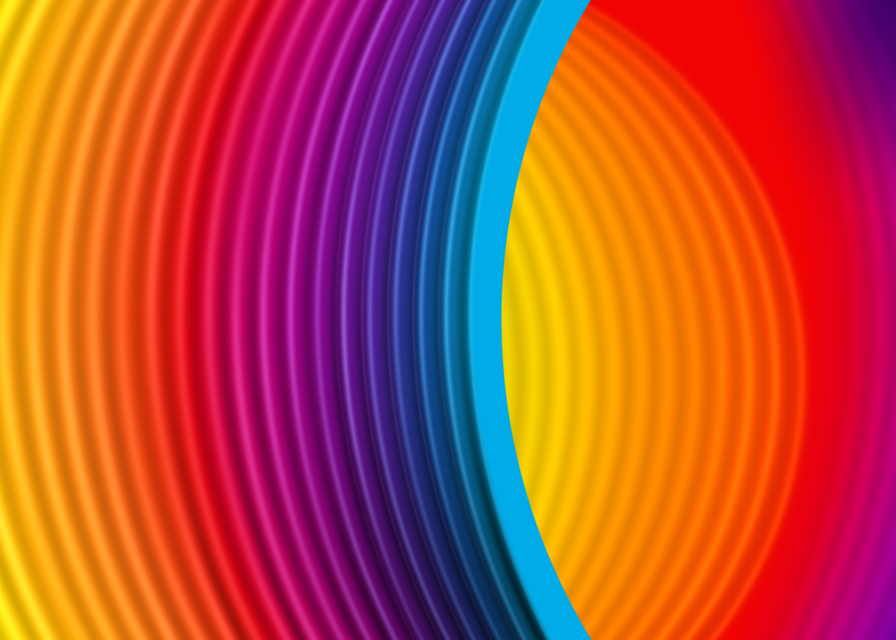
This background is drawn by a Shadertoy shader. Its source:

```glsl
// A rainbow coil seen close up: ridged outer rings on the left, a flat blue rim,
// and the soft inner rings on the right. Each region turns arcs into straight
// bands by removing their bow, then colours them with a ramp and a ring profile.

// All lengths are in canvas heights.
const float RING_RADIUS = 1.117, RING_MID = 0.508;   // outer rings
const float RIM_RADIUS = 0.963, RIM_MID = 0.501;     // opening of the coil
const float RIM_OUTER = 0.736, RIM_INNER = 0.7836;
const float INNER_RADIUS = 0.67, INNER_MID = 0.41;   // warm inner rings
const float INNER_EDGE = 1.2545, INNER_PITCH = 0.042;
const float FAR_RADIUS = 1.15, FAR_MID = 0.5;        // red to violet inner wall
const float RAMP_START = -0.1455, RAMP_STEP = 0.0727;
const vec3 RIM_BLUE = vec3(0.0, 0.67, 0.91);
const vec3 SHEEN = vec3(0.10, 0.17, 0.18);
const vec3 DEEP_VIOLET = vec3(0.22, 0.0, 0.38);

const vec3 OUTER[13] = vec3[13](
    vec3(1.0, 0.92, 0.0), vec3(1.0, 0.78, 0.0), vec3(0.99, 0.64, 0.02),
    vec3(0.98, 0.53, 0.04), vec3(0.96, 0.40, 0.06), vec3(0.93, 0.22, 0.05),
    vec3(0.88, 0.01, 0.06), vec3(0.80, 0.0, 0.36), vec3(0.70, 0.0, 0.50),
    vec3(0.51, 0.03, 0.56), vec3(0.31, 0.11, 0.58), vec3(0.08, 0.25, 0.57),
    vec3(0.01, 0.52, 0.70));
const vec3 WARM[6] = vec3[6](
    vec3(0.92, 0.81, 0.0), vec3(1.0, 0.78, 0.0), vec3(1.0, 0.59, 0.0),
    vec3(1.0, 0.47, 0.0), vec3(1.0, 0.32, 0.0), vec3(0.94, 0.06, 0.01));
const vec3 FAR[5] = vec3[5](
    vec3(0.95, 0.01, 0.01), vec3(0.88, 0.0, 0.10), vec3(0.78, 0.0, 0.35),
    vec3(0.66, 0.0, 0.54), vec3(0.47, 0.0, 0.62));

// Linear blend between neighbouring entries of a colour list.
#define RAMP(list, t) mix(list[int(t)], list[int(t) + 1], fract(t))

vec2 gradientAt(vec2 cell) {
    float a = 6.2832 * fract(sin(dot(cell, vec2(127.1, 311.7))) * 4375.85);
    return vec2(cos(a), sin(a));
}

float gradientNoise(vec2 p) {
    vec2 i = floor(p), f = p - i;
    vec2 u = f * f * (3.0 - 2.0 * f);
    vec2 e = vec2(1.0, 0.0);
    float low = mix(dot(gradientAt(i), f), dot(gradientAt(i + e), f - e), u.x);
    float high = mix(dot(gradientAt(i + e.yx), f - e.yx),
                     dot(gradientAt(i + 1.0), f - 1.0), u.x);
    return mix(low, high, u.y);
}

// Sideways offset of an arc from its extreme point.
float bow(float y, float radius) {
    return radius - sqrt(max(radius * radius - y * y, 0.0));
}

// Bell centred on every whole number.
float ridge(float phase, float width) {
    float d = abs(fract(phase + 0.5) - 0.5) / width;
    return exp(-d * d);
}

vec3 outerRings(vec2 p) {
    float x = p.x - bow(p.y - RING_MID, RING_RADIUS);
    float t = clamp((x - RAMP_START) / RAMP_STEP, 0.0, 11.999);
    vec3 col = RAMP(OUTER, t);

    // Rings grow tighter towards the rim.
    float d = max(RIM_OUTER - x, 0.0);
    float phase = d / (0.03855 + 0.0062 * d);
    float cool = smoothstep(0.25, 0.55, x);
    float vary = gradientNoise(vec2(phase * 0.9, p.y * 2.0));
    float low = smoothstep(0.75, 0.0, p.y);

    float groove = ridge(phase - 0.5 + 0.15 * cool, 0.24);
    float depth = mix(0.13, 0.30, cool) + 0.16 * low * smoothstep(0.0, 0.4, x);
    col *= 1.0 - depth * groove * (1.0 + 0.6 * vary);
    float shine = ridge(phase, mix(0.20, 0.11, cool));
    col += SHEEN * shine * (0.75 + 0.6 * cool + 0.8 * vary);

    // Fine secondary glints in the violet and blue rings.
    float glints = smoothstep(0.48, 0.56, x) * (1.0 - smoothstep(0.66, 0.72, x));
    col += vec3(0.10, 0.05, 0.12) * glints * ridge(phase - 0.3, 0.06);

    // Shadow gathers at the foot of the cool rings.
    col *= 1.0 - 0.38 * low * low * smoothstep(0.3, 0.6, x);

    float aa = 1.5 / iResolution.y;
    return mix(col, RIM_BLUE, smoothstep(-0.004 - aa, 0.004 + aa, x - RIM_OUTER));
}

vec3 innerRings(vec2 p) {
    // Warm rings on the near part of the wall.
    float x = p.x + bow(p.y - INNER_MID, INNER_RADIUS);
    float t = clamp((x - RIM_INNER) * 10.0, 0.0, 4.999);
    float phase = (x - INNER_EDGE) / INNER_PITCH;
    vec3 warm = RAMP(WARM, t);
    warm *= 1.0 - 0.09 * ridge(phase - 0.5, 0.25);
    float glow = smoothstep(1.05, 1.22, x) * smoothstep(0.95, 0.65, p.y);
    warm += vec3(0.05, 0.13, 0.02) * ridge(phase, 0.17) * (0.25 + 0.75 * glow);

    // Blurred far wall, red to violet.
    float farX = p.x + bow(p.y - FAR_MID, FAR_RADIUS);
    float s = clamp((farX - INNER_EDGE) / 0.0636, 0.0, 3.999);
    vec3 wall = RAMP(FAR, s);
    wall *= 1.0 + 0.05 * sin(6.2832 * farX / 0.038) * smoothstep(0.5, 2.0, s);
    float corner = smoothstep(0.65, 1.05, p.y) * smoothstep(1.16, 1.42, p.x);
    wall = mix(wall, DEEP_VIOLET, 0.95 * corner);

    return mix(warm, wall, smoothstep(-0.008, 0.025, x - INNER_EDGE));
}

void mainImage(out vec4 fragColor, in vec2 fragCoord) {
    vec2 p = fragCoord / iResolution.y;
    float aa = 1.0 / iResolution.y;
    float opening = p.x - bow(p.y - RIM_MID, RIM_RADIUS) - RIM_INNER;
    vec3 col = mix(outerRings(p), innerRings(p), smoothstep(-aa, aa, opening));
    fragColor = vec4(clamp(col, 0.0, 1.0), 1.0);
}
```
